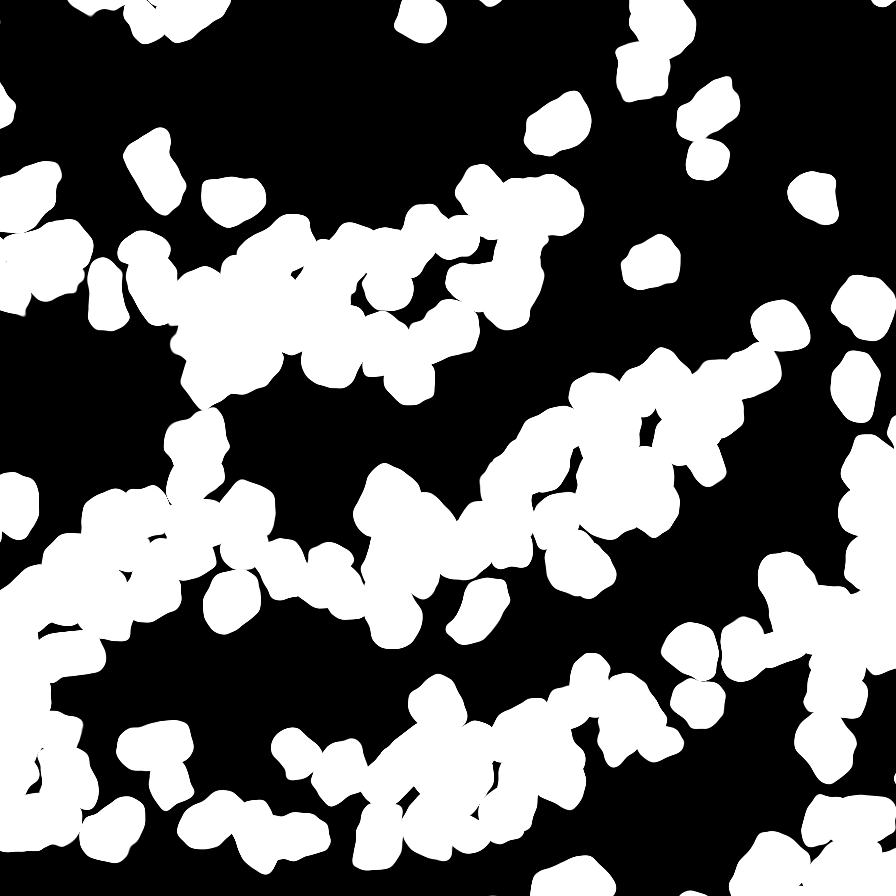
Write a Shadertoy shader that draws this texture.

```glsl
// Draws white rounded grains clumped into broken, curved bands on black.

const float TAU = 6.2831853;
const vec3 GROUND_COLOR = vec3(0.0);
const vec3 GRAIN_COLOR = vec3(1.0);
const float GRAIN_CELL = 0.05;               // spacing of the scatter grid
const vec2 BAND_CENTER = vec2(0.3, 1.05);    // the bands curve around this point
const float BAND_RADIUS = 0.68;
const float BAND_SPACING = 0.28;

// Two random values in 0..1 per lattice point
vec2 hash2(vec2 p) {
    vec3 q = fract(p.xyx * vec3(0.1031, 0.1030, 0.0973));
    q += dot(q, q.yzx + 33.33);
    return fract((q.xx + q.yz) * q.zy);
}

// Smooth pair of value noises in 0..1
vec2 noise2(vec2 p) {
    vec2 cell = floor(p);
    vec2 f = fract(p);
    f = f * f * (3.0 - 2.0 * f);
    vec2 low = mix(hash2(cell), hash2(cell + vec2(1.0, 0.0)), f.x);
    vec2 high = mix(hash2(cell + vec2(0.0, 1.0)), hash2(cell + vec2(1.0)), f.x);
    return mix(low, high, f.y);
}

// Signed distance to a capsule centred on zero
float capsule(vec2 p, vec2 axis, float halfLength, float radius) {
    float along = clamp(dot(p, axis), -halfLength, halfLength);
    return length(p - axis * along) - radius;
}

// Chance that a grain grows at a point: high along the bands
float grainChance(vec2 p) {
    float ring = (length(p - BAND_CENTER) - BAND_RADIUS) / BAND_SPACING;
    float patches = noise2(p * 6.0 + 17.0).x - 0.5;
    float field = 0.5 + 0.3 * cos(TAU * ring) + 0.8 * patches;
    return mix(0.1, 0.96, smoothstep(0.48, 0.68, field));
}

// Distance to the single grain of a cell, or a far value if it is empty
float grain(vec2 p, vec2 cell) {
    vec2 place = hash2(cell + 40.0);
    vec2 shape = hash2(cell + 151.0);
    vec2 pick = hash2(cell + 263.0);
    vec2 center = (cell + mix(vec2(0.15), vec2(0.85), place)) * GRAIN_CELL;
    if (pick.x > grainChance(center)) return 1.0;
    float angle = 1.2 + 2.2 * (shape.x - 0.5);
    float radius = mix(0.023, 0.033, shape.y);
    return capsule(p - center, vec2(cos(angle), sin(angle)), 0.02 * pick.y, radius);
}

// Distance to the union of all nearby grains
float grainField(vec2 p) {
    vec2 home = floor(p / GRAIN_CELL);
    float nearest = 1.0;
    for (int y = -1; y <= 1; y++) {
        for (int x = -1; x <= 1; x++) {
            nearest = min(nearest, grain(p, home + vec2(x, y)));
        }
    }
    return nearest;
}

void mainImage(out vec4 fragColor, in vec2 fragCoord) {
    vec2 uv = fragCoord / iResolution.y;

    // Uneven outlines: a broad bend plus a fine one
    vec2 bend = 0.016 * (noise2(uv * 28.0 + 5.0) - 0.5);
    vec2 ripple = 0.006 * (noise2(uv * 70.0 + 9.0) - 0.5);
    float dist = grainField(uv + bend + ripple);

    // Crisp edge, about one pixel wide
    float edge = 0.5 / iResolution.y;
    float cover = 1.0 - smoothstep(-edge, edge, dist);
    fragColor = vec4(mix(GROUND_COLOR, GRAIN_COLOR, cover), 1.0);
}
```
